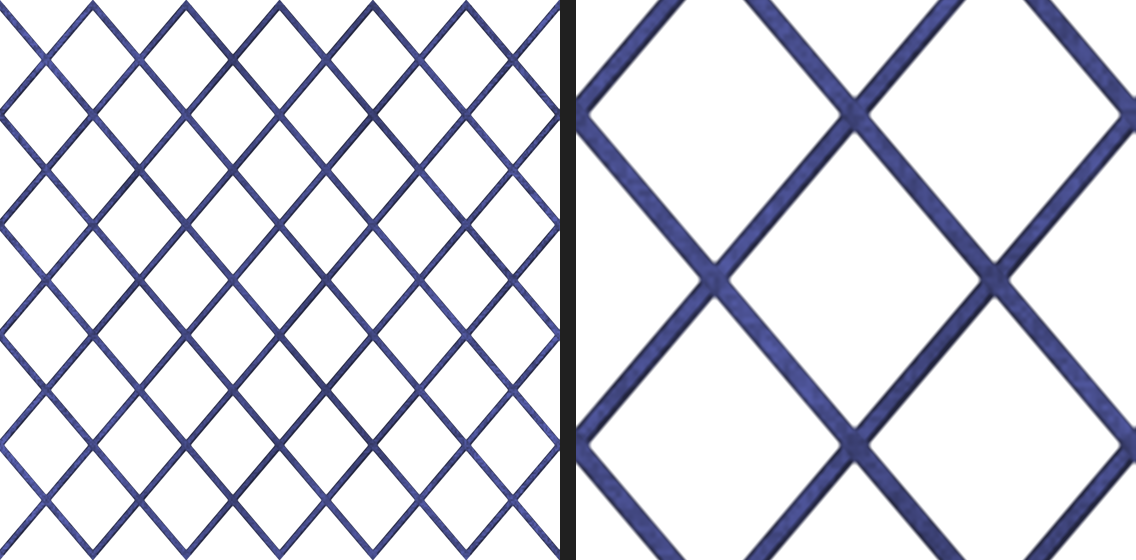
Left: the whole. Right: its middle third, enlarged.
This pattern is drawn by a three.js fragment shader. Its source:

```glsl
// Diamond lattice of bevelled, mottled blue bars on white, with mitred ends at top and bottom.
varying vec2 vUv;

#define COLUMNS 6.0
#define ROW_PITCH 0.1966
#define SHIFT_X -0.0008
#define END_ROW 2.5
#define HALF_WIDTH 0.0061
#define SOFTNESS 0.0013
#define FILLET 0.003
#define GRAIN 0.5
#define PAPER vec3(1.0)
#define DARK vec3(0.13, 0.14, 0.24)
#define MID vec3(0.23, 0.25, 0.45)
#define BRIGHT vec3(0.35, 0.38, 0.69)

float hash(vec2 p) {
  vec3 q = fract(vec3(p.xyx) * 0.1031);
  q += dot(q, q.yzx + 33.33);
  return fract((q.x + q.y) * q.z);
}

float noise(vec2 p) {
  vec2 cell = floor(p);
  vec2 f = fract(p);
  f = f * f * (3.0 - 2.0 * f);
  float low = mix(hash(cell), hash(cell + vec2(1.0, 0.0)), f.x);
  float high = mix(hash(cell + vec2(0.0, 1.0)), hash(cell + vec2(1.0)), f.x);
  return mix(low, high, f.y);
}

float smoothMin(float a, float b, float k) {
  float h = max(k - abs(a - b), 0.0) / k;
  return min(a, b) - 0.25 * h * h * k;
}

// Tone across a bar: side runs from -1 to 1, with a dark band along each edge.
float bevel(float side, float lowStart, float highStart, float depth) {
  float shade = smoothstep(lowStart, lowStart + 0.5, -side)
              + smoothstep(highStart, highStart + 0.5, side);
  return 0.66 - depth * min(shade, 1.0);
}

void main() {
  // Lattice coordinates: bars lie where falling or rising is a whole number.
  vec2 scale = vec2(COLUMNS, 1.0 / ROW_PITCH);
  vec2 grid = (vUv - vec2(SHIFT_X, 0.5)) * scale - vec2(0.5, 0.0);
  vec2 diagonal = vec2(grid.x + grid.y, grid.x - grid.y);
  vec2 offset = (fract(diagonal + 0.5) - 0.5) / length(scale);
  vec2 dist = abs(offset);

  // Bars cross inside the lattice and meet in points beyond its end rows.
  float shape = abs(grid.y) > END_ROW
    ? max(dist.x, dist.y)
    : smoothMin(dist.x, dist.y, FILLET);
  float cover = 1.0 - smoothstep(-SOFTNESS, SOFTNESS, shape - HALF_WIDTH);

  // Bevels: falling bars run over rising ones, and joints are flat.
  vec2 side = offset / HALF_WIDTH;
  float falling = bevel(side.x, 0.45, 0.6, 0.5);
  float rising = bevel(side.y, 0.45, 0.25, 0.66);
  float over = 1.0 - smoothstep(0.75, 1.15, abs(side.x));
  float tone = mix(rising, falling, over);
  float joint = 1.0 - smoothstep(0.8, 1.5, max(abs(side.x), abs(side.y)));
  tone = mix(tone, 0.56, joint * 0.8);

  // Mottling: fine grain and soft patches, rougher and brighter to the sides.
  float outer = smoothstep(0.1, 0.5, abs(vUv.x - 0.5));
  float fine = noise(vUv * 290.0) - 0.5;
  float patches = noise(vUv * 85.0 + 17.0) - 0.5;
  float broad = noise(vUv * 9.0 + 41.0) - 0.5;
  tone += GRAIN * (0.5 + 0.5 * outer) * (fine + 0.6 * patches);
  tone += 0.25 * broad + 0.1 * outer;

  vec3 bar = mix(DARK, MID, clamp(tone * 2.0, 0.0, 1.0));
  bar = mix(bar, BRIGHT, clamp(tone * 2.0 - 1.0, 0.0, 1.0));
  gl_FragColor = vec4(mix(PAPER, bar, cover), 1.0);
}
```
